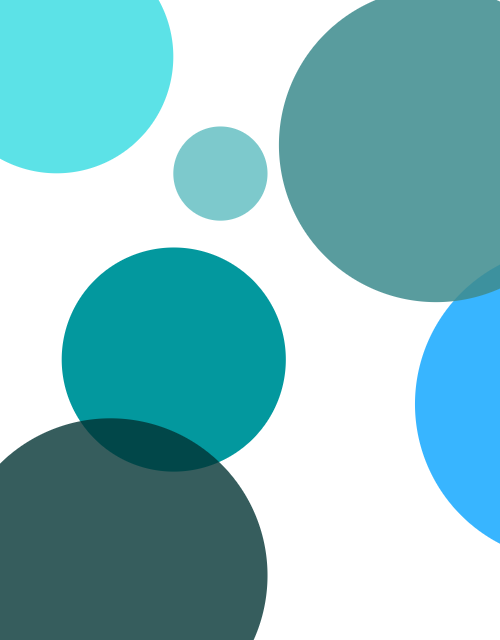
Give the GLSL for this background, as a Shadertoy shader.

```glsl
// Flat, partly translucent discs in teal, cyan and blue on a white page.
// Each disc is a circle distance function with a smoothed edge, blended
// over the layers below it; lengths are fractions of the canvas height.

const vec3 PAGE       = vec3(1.0);
const vec3 CYAN       = vec3(0.360, 0.885, 0.905);
const vec3 PALE_TEAL  = vec3(0.490, 0.790, 0.800);
const vec3 BLUE       = vec3(0.220, 0.710, 1.000);
const vec3 TEAL       = vec3(0.012, 0.596, 0.620);
const vec3 GREY_TEAL  = vec3(0.244, 0.547, 0.558);
const vec3 DEEP_GREEN = vec3(0.000, 0.196, 0.196);

// Signed distance to a circle, negative inside
float circleDistance(vec2 p, vec2 center, float radius) {
    return length(p - center) - radius;
}

// Blends one disc over the colour below, with an edge one pixel wide
vec3 blendDisc(vec3 below, vec2 p, vec2 center, float radius,
               vec3 color, float opacity, float pixel) {
    float d = circleDistance(p, center, radius);
    float coverage = clamp(0.5 - d / pixel, 0.0, 1.0);
    return mix(below, color, coverage * opacity);
}

void mainImage(out vec4 fragColor, in vec2 fragCoord) {
    // Keep the layout anchored to both sides while discs remain round
    float pixel = 1.0 / iResolution.y;
    float aspect = iResolution.x / iResolution.y;
    vec2 p = fragCoord * pixel;
    p.x += 0.5 * (0.78125 - aspect);

    // Opaque discs
    vec3 color = PAGE;
    color = blendDisc(color, p, vec2(0.0885, 0.9115), 0.1823, CYAN, 1.0, pixel);
    color = blendDisc(color, p, vec2(0.3444, 0.7288), 0.0736, PALE_TEAL, 1.0, pixel);
    color = blendDisc(color, p, vec2(0.8939, 0.3685), 0.2455, BLUE, 1.0, pixel);
    color = blendDisc(color, p, vec2(0.2715, 0.4382), 0.1751, TEAL, 1.0, pixel);

    // Translucent discs that tint the ones beneath
    color = blendDisc(color, p, vec2(0.6813, 0.7734), 0.2455, GREY_TEAL, 0.86, pixel);
    color = blendDisc(color, p, vec2(0.1725, 0.1009), 0.2455, DEEP_GREEN, 0.79, pixel);

    fragColor = vec4(color, 1.0);
}
```
